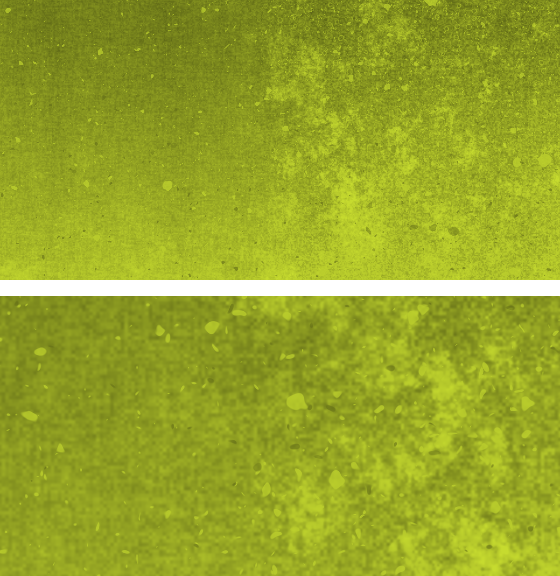
Top, the full canvas; bottom, a detail of the centre.
A Shadertoy shader for this texture:

```glsl
#define TINT vec3(0.905, 1.0, 0.213)
#define TOP_TONE 0.505
#define BOTTOM_TONE 0.765
#define FLAKE_TONE 0.82
#define PIT_TONE 0.43
#define GRAIN 0.18
#define WEAVE 0.045
#define MOTTLE 0.24
#define SOFTNESS 0.0013

float hash(vec2 p, float seed) {
    uvec3 v = uvec3(ivec3(vec3(floor(p), seed))) * 1664525u + 1013904223u;
    v.x += v.y * v.z; v.y += v.z * v.x; v.z += v.x * v.y;
    v ^= v >> 16u;
    v.x += v.y * v.z; v.y += v.z * v.x; v.z += v.x * v.y;
    return float(v.z >> 8u) / 16777216.0;
}

float noise(vec2 p, float seed) {
    vec2 i = floor(p), f = fract(p);
    f = f * f * (3.0 - 2.0 * f);
    vec2 e = vec2(1.0, 0.0);
    return mix(mix(hash(i, seed), hash(i + e, seed), f.x),
               mix(hash(i + e.yx, seed), hash(i + e.xx, seed), f.x), f.y);
}

float fbm(vec2 p, float seed, float gain) {
    float sum = 0.0, total = 0.0, amp = 1.0;
    for (int i = 0; i < 6; i++) {
        sum += amp * noise(p, seed + float(i));
        total += amp;
        p = mat2(1.6, 1.2, -1.2, 1.6) * p + 7.3;
        amp *= gain;
    }
    return sum / total;
}

// Signed distance to a randomly placed, rotated ellipse in each grid cell
float flake(vec2 p, float cells, float chance, float stretch, float seed) {
    vec2 id = floor(p * cells);
    if (hash(id, seed) > chance) return 1.0;
    vec2 center = 0.3 + 0.4 * vec2(hash(id, seed + 1.0), hash(id, seed + 2.0));
    vec2 q = fract(p * cells) - center;
    float angle = 6.2832 * hash(id, seed + 3.0);
    float c = cos(angle), s = sin(angle);
    q = mat2(c, -s, s, c) * q;
    q.y *= mix(1.0, stretch, hash(id, seed + 4.0));
    float size = hash(id, seed + 5.0);
    return (length(q) - mix(0.07, 0.26, size * size)) / cells;
}

float cover(float d) {
    float edge = max(SOFTNESS, 0.5 / iResolution.y);
    return 1.0 - smoothstep(-edge, edge, d);
}

void mainImage(out vec4 fragColor, in vec2 fragCoord) {
    vec2 p = fragCoord / iResolution.y;
    float x = fragCoord.x / iResolution.x * 2.0;
    float clouds = fbm(p * 3.5, 11.0, 0.6);

    // Worn region on the right, with a darker upper corner
    float worn = smoothstep(0.75, 1.2, x + 0.5 * (clouds - 0.5));
    float belt = worn * smoothstep(0.05, 0.35, p.y) * (1.0 - smoothstep(0.6, 1.05, p.y));

    // Vertical gradient and broad stains
    float tone = mix(TOP_TONE, BOTTOM_TONE, pow(1.0 - p.y, 1.5));
    tone += 0.10 * (clouds - 0.5) + 0.04 * belt;
    tone += 0.03 * (noise(p * vec2(15.0, 1.5), 21.0) - 0.5);

    // Ragged bright patches broken into crumbs
    float patches = smoothstep(0.46, 0.72, fbm(p * 9.0, 31.0, 0.78));
    float bottom = 1.0 - smoothstep(0.0, 0.3, p.y);
    float patchArea = max(worn * (0.55 + 0.45 * belt) * (1.0 - 0.4 * bottom), 0.5 * bottom);
    tone += MOTTLE * patches * patchArea * mix(0.3, 1.3, noise(p * 90.0, 41.0));

    // Fine grain and short woven threads
    float grain = 0.65 * noise(p * 240.0, 51.0) + 0.35 * noise(p * vec2(110.0, 130.0), 52.0) - 0.5;
    float weave = noise(p * vec2(170.0, 22.0), 53.0) + noise(p * vec2(28.0, 170.0), 54.0) - 1.0;
    tone += GRAIN * grain * (0.75 + 0.55 * worn) + WEAVE * weave;

    // Chips in four sizes, with slightly ragged outlines
    vec2 warp = vec2(noise(p * 90.0, 61.0), noise(p * 90.0, 62.0)) - 0.5;
    vec2 ragged = p + 0.009 * warp;
    float chips = 0.0, cells = 85.0;
    for (int i = 0; i < 4; i++) {
        float chance = mix(0.09, 0.24, worn) * (i == 3 ? 0.7 : 1.0);
        chips = max(chips, cover(flake(ragged, cells, chance, 1.9, 70.0 + 10.0 * float(i))));
        cells *= 0.5;
    }

    // Thin scratches and clustered bubble rings
    chips = max(chips, 0.7 * cover(flake(ragged + 0.37, 13.0, 0.06, 9.0, 110.0)));
    float cluster = worn * smoothstep(0.6, 0.8, p.y) * smoothstep(0.38, 0.5, clouds);
    for (int i = 0; i < 2; i++) {
        float shift = float(i);
        float ring = flake(p + 0.013 * shift, 26.0, 0.55, 1.2, 120.0 + 10.0 * shift);
        chips = max(chips, 0.7 * cluster * cover(abs(ring) - 0.0013));
    }
    float chipTone = mix(tone + 0.12, FLAKE_TONE, 0.75);
    tone = mix(tone, max(tone, chipTone), 0.85 * chips);

    // Dark pits and smudges
    float pits = cover(flake(ragged + 0.19, 42.0, 0.12, 1.8, 150.0));
    pits = max(pits, 0.7 * cover(flake(ragged + 0.71, 14.0, 0.07, 3.0, 160.0)));
    tone = mix(tone, min(tone, PIT_TONE), 0.6 * pits);

    // Gentle shoulder keeps grain visible in the highlights
    tone -= 0.55 * max(tone - 0.78, 0.0);
    fragColor = vec4(TINT * clamp(tone, 0.39, 0.86), 1.0);
}
```
